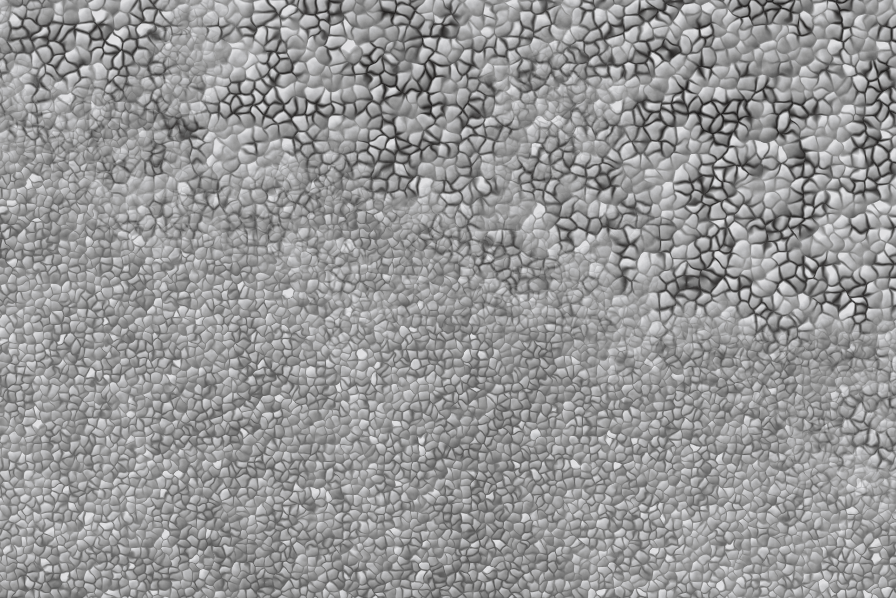
Write a WebGL 1 fragment shader that draws this texture.

```glsl
precision highp float;
// Grey granular mineral crust: coarse pitted grains above, fine dusty grains below.
uniform vec2 u_resolution;

const vec2 LIGHT_DIR = vec2(-0.55, 0.83);
const float COARSE_GRAINS = 47.0; // grains per canvas height
const float FINE_GRAINS = 70.0;

vec2 hash2(vec2 p) {
  vec3 q = fract(p.xyx * vec3(0.1031, 0.1030, 0.0973));
  q += dot(q, q.yzx + 33.33);
  return fract((q.xx + q.yz) * q.zy);
}

float valueNoise(vec2 p) {
  vec2 cell = floor(p);
  vec2 f = fract(p);
  f = f * f * (3.0 - 2.0 * f);
  float low = mix(hash2(cell).x, hash2(cell + vec2(1.0, 0.0)).x, f.x);
  float high = mix(hash2(cell + vec2(0.0, 1.0)).x, hash2(cell + 1.0).x, f.x);
  return mix(low, high, f.y);
}

float fbm(vec2 p) {
  float sum = 0.0;
  float weight = 0.5;
  for (int i = 0; i < 4; i++) {
    sum += weight * valueNoise(p);
    p = mat2(1.6, 1.2, -1.2, 1.6) * p + 17.3;
    weight *= 0.5;
  }
  return sum / 0.9375;
}

// Soft spot, 1 at its centre, falling off with radius.
float patchMask(vec2 p, vec2 centre, vec2 radius) {
  vec2 d = (p - centre) / radius;
  return exp(-dot(d, d));
}

// x: distance margin to the next grain, y: slope towards light, z: grain random.
vec3 grainField(vec2 p) {
  vec2 cell = floor(p);
  float nearest = 9.0;
  float second = 9.0;
  vec2 toGrain = vec2(0.0);
  float id = 0.0;
  for (int j = -1; j <= 1; j++) {
    for (int i = -1; i <= 1; i++) {
      vec2 c = cell + vec2(float(i), float(j));
      vec2 d = p - c - 0.08 - 0.84 * hash2(c);
      float dist = length(d);
      if (dist < nearest) {
        second = nearest;
        nearest = dist;
        toGrain = d;
        id = hash2(c + 71.0).y;
      } else {
        second = min(second, dist);
      }
    }
  }
  return vec3(second - nearest, dot(toGrain, LIGHT_DIR), id);
}

// Brightness of a layer of grains with dark pores; pixel is its size in cells.
float grainTone(vec2 p, float pixel, float poreTone, float topTone, float relief) {
  vec2 warp = vec2(valueNoise(p * 1.3), valueNoise(p * 1.3 + 40.0)) - 0.5;
  vec3 grain = grainField(p + 0.55 * warp);
  float porosity = smoothstep(0.2, 0.75, valueNoise(p * 0.65 + 9.0));
  float blur = max(0.28, 1.5 * pixel);
  float solid = smoothstep(-0.04, blur + 0.12 * porosity, grain.x);
  float pore = mix(topTone - 0.14, poreTone, porosity);
  float top = topTone + relief * (0.34 * grain.y + 0.2 * (grain.z - 0.5));
  top += 0.12 * smoothstep(0.96, 0.98, grain.z);
  return mix(pore, top, solid);
}

void main() {
  vec2 p = gl_FragCoord.xy / u_resolution.y;
  float pixel = 1.0 / u_resolution.y;

  // Where the crust is coarse, dusty or stained
  float drift = fbm(p * 5.0) - 0.5;
  float dust = patchMask(p, vec2(0.31, 0.9), vec2(0.05, 0.13))
             + 0.7 * patchMask(p, vec2(0.93, 0.82), vec2(0.12, 0.13));
  float coarse = smoothstep(-0.16, 0.22, p.y - 0.78 + 0.33 * p.x + 0.55 * drift);
  float rough = coarse * (1.0 - 0.6 * min(dust, 1.0));
  float stain = patchMask(p, vec2(0.66, 0.9), vec2(0.14, 0.16))
              + patchMask(p, vec2(0.3, 0.78), vec2(0.1, 0.08))
              + patchMask(p, vec2(1.46, 0.9), vec2(0.22, 0.25));

  // Two grain sizes
  float coarseTone = grainTone(p * COARSE_GRAINS, pixel * COARSE_GRAINS, 0.17, 0.71, 1.0);
  float fineTone = grainTone(p * FINE_GRAINS + 23.0, pixel * FINE_GRAINS, 0.40, 0.66, 0.8);
  float tone = mix(fineTone, coarseTone, rough);

  // Surface grit, broad shading and stains
  tone += 0.13 * (fbm(p * 110.0) - 0.5);
  tone += 0.16 * drift - 0.08 * stain * (0.5 + drift);
  tone = clamp(tone, 0.08, 0.88);

  vec3 coolLight = vec3(-0.002, 0.0, 0.008) * smoothstep(0.58, 0.74, tone);
  vec3 warmShade = vec3(0.006, 0.0, -0.002) * (1.0 - smoothstep(0.2, 0.42, tone));
  gl_FragColor = vec4(vec3(tone) + coolLight + warmShade, 1.0);
}
```
